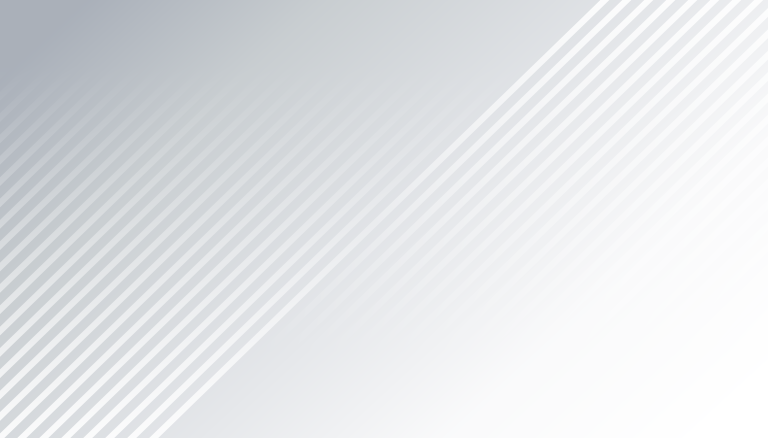
Write a WebGL 1 fragment shader that draws this background.

```glsl
precision highp float;

uniform vec2 u_resolution;

const vec3 SLATE = vec3(0.665, 0.690, 0.727);
const vec3 SILVER = vec3(0.785, 0.805, 0.818);
const vec3 MIST = vec3(0.878, 0.888, 0.902);
const vec3 PEARL = vec3(0.978, 0.979, 0.983);
const vec3 WHITE = vec3(1.0);

const float SLANT = 1.030;       // horizontal run per unit of height
const float SEAM = 0.351;        // where the shared stripe meets the bottom
const float PERIOD = 0.0502;     // horizontal stripe spacing
const float HALF_WIDTH = 0.0103; // horizontal half width of a stripe

// Progress of t between two stops
float ramp(float start, float end, float t) {
  return clamp((t - start) / (end - start), 0.0, 1.0);
}

// Grey ramp from the dark corner (0) to the white corner (1)
vec3 greyRamp(float t) {
  vec3 color = mix(SLATE, SILVER, ramp(0.07, 0.26, t));
  color = mix(color, MIST, ramp(0.26, 0.49, t));
  color = mix(color, PEARL, ramp(0.49, 0.74, t));
  return mix(color, WHITE, ramp(0.74, 0.95, t));
}

// Antialiased coverage of the nearest repeated stripe
float stripeMask(float offset, float period, float halfWidth, float blur) {
  float d = abs(mod(offset + 0.5 * period, period) - 0.5 * period);
  return 1.0 - smoothstep(halfWidth - blur, halfWidth + blur, d);
}

// Left stripes strengthen downward, right stripes strengthen upward
float stripeOpacity(float index, float depth) {
  float lower = pow(ramp(0.15, 1.0, depth), 1.2);
  float upper = 1.0 - ramp(0.0, 0.8, depth);
  float left = lower * step(index, 0.5);
  float right = upper * step(-0.5, index);
  return 0.88 * max(left, right);
}

void main() {
  vec2 uv = gl_FragCoord.xy / u_resolution;
  vec2 p = gl_FragCoord.xy / u_resolution.y;
  float depth = 1.0 - uv.y;

  // Background gradient
  vec3 color = greyRamp((uv.x + 0.62 * depth) / 1.62);

  // Diagonal stripes
  float offset = p.x - SLANT * p.y - SEAM;
  float index = floor(offset / PERIOD + 0.5);
  float mask = stripeMask(offset, PERIOD, HALF_WIDTH, 0.9 / u_resolution.y);
  color = mix(color, WHITE, mask * stripeOpacity(index, depth));

  gl_FragColor = vec4(color, 1.0);
}
```
